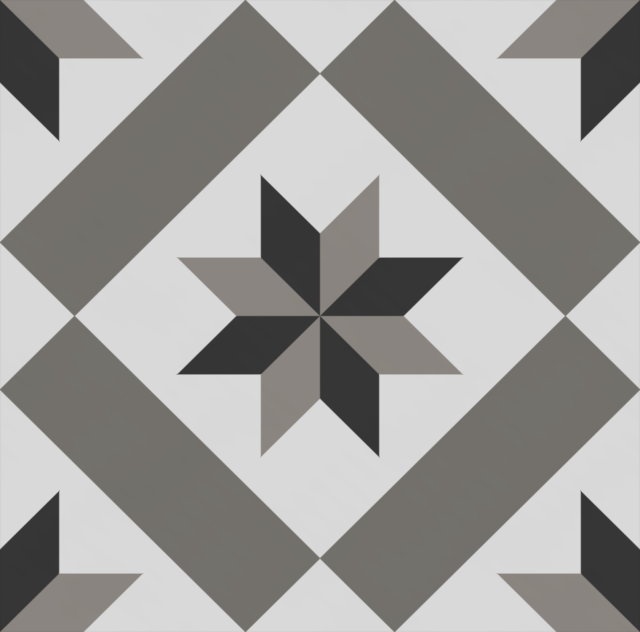
This pattern is drawn by a WebGL 2 fragment shader. Its source:

```glsl
#version 300 es
precision highp float;
// Geometric cement tile: four diagonal bands form a diamond around an
// eight-pointed star, with quarter stars in the corners. Mirror folds reduce
// each motif to a few signed half-planes, combined with max().

#define REPEATS     1.0     // whole tiles across and down
#define STAR_WIDTH  0.0924  // height of one star rhombus
#define BAND_CENTER 0.5     // diamond radius at the middle of the band
#define BAND_HALF   0.117   // half width of the band, along an axis
#define BAND_REACH  0.384   // half length of the band, along an axis
#define EDGE_SOFT   0.0016  // least edge softness
#define MOTTLE      0.003   // strength of the faint surface variation
#define JOINT_SHADE 0.035   // darkening of the hairline tile joint

uniform vec2 u_resolution;
out vec4 fragColor;

const vec3 CHALK    = vec3(0.85);
const vec3 STONE    = vec3(0.45, 0.44, 0.42);
const vec3 TAUPE    = vec3(0.54, 0.52, 0.50);
const vec3 CHARCOAL = vec3(0.21);
const float DIAGONAL = 0.70710678;
const float TAU = 6.2831853;

// Coverage of a shape from its signed distance (negative inside).
float cover(float dist, float soft) {
  return 1.0 - smoothstep(-soft, soft, dist);
}

// Eight rhombi around the origin, folded into a single octant.
float starDistance(vec2 p) {
  vec2 q = abs(p);
  float major = max(q.x, q.y), minor = min(q.x, q.y);
  float side = STAR_WIDTH / DIAGONAL;
  return max(minor - STAR_WIDTH, (major - minor - side) * DIAGONAL);
}

// Negative in every second octant, counted from the positive x axis.
float pinwheelDistance(vec2 p) {
  vec2 q = abs(p);
  float axisGap = min(q.x, q.y);
  float diagonalGap = abs(q.x - q.y) * DIAGONAL;
  float parity = sign(p.x * p.y * (q.x - q.y));
  return -parity * min(axisGap, diagonalGap);
}

// Negative in the octants nearest the vertical axis.
float uprightDistance(vec2 p) {
  return (abs(p.x) - abs(p.y)) * DIAGONAL;
}

// One rectangular band per quadrant, lying across the diagonal.
float bandDistance(vec2 p) {
  vec2 q = abs(p);
  float across = abs(q.x + q.y - BAND_CENTER) - BAND_HALF;
  float along = abs(q.x - q.y) - BAND_REACH;
  return max(across, along) * DIAGONAL;
}

// Layered sines with whole frequencies, so the variation wraps.
float mottle(vec2 uv) {
  vec2 a = uv * TAU;
  return sin(3.0 * a.x + 2.0 * sin(2.0 * a.y)) * 0.5
       + sin(7.0 * a.y - 4.0 * a.x + sin(5.0 * a.x)) * 0.3
       + sin(19.0 * a.x + 23.0 * a.y) * 0.2;
}

void main() {
  vec2 uv = gl_FragCoord.xy / u_resolution;
  vec2 tile = fract(uv * REPEATS);
  float pixel = REPEATS / min(u_resolution.x, u_resolution.y);
  float soft = max(EDGE_SOFT, 0.75 * pixel);

  vec2 center = tile - 0.5;          // relative to the tile center
  vec2 corner = tile - round(tile);  // relative to the nearest corner

  // Diamond bands on the pale ground
  vec3 color = mix(CHALK, STONE, cover(bandDistance(center), soft));

  // Central star with alternating rhombi
  vec3 pinwheel = mix(TAUPE, CHARCOAL, cover(pinwheelDistance(center), soft));
  color = mix(color, pinwheel, cover(starDistance(center), soft));

  // Corner stars, dark toward the vertical and light toward the horizontal
  vec3 upright = mix(TAUPE, CHARCOAL, cover(uprightDistance(corner), soft));
  color = mix(color, upright, cover(starDistance(corner), soft));

  // Hairline joint and faint surface variation
  float joint = cover(min(abs(corner.x), abs(corner.y)) - EDGE_SOFT, soft);
  color *= 1.0 - JOINT_SHADE * joint;
  color += MOTTLE * mottle(uv);

  fragColor = vec4(color, 1.0);
}
```
